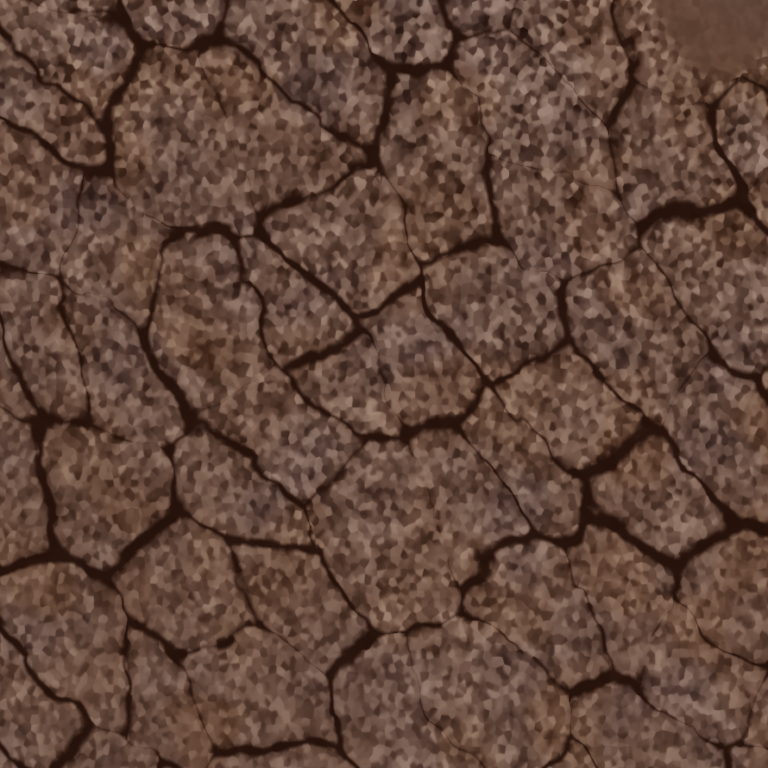
Reproduce this texture procedurally as a WebGL 1 fragment shader.

```glsl
precision highp float;
// Dry, grainy brown earth split into slanted plates by dark, ragged cracks.

uniform vec2 u_resolution;

const vec3 CRACK_COLOR = vec3(0.14, 0.065, 0.037);
const vec3 SOIL_COLOR = vec3(0.40, 0.29, 0.24);
const vec3 DUST_COLOR = vec3(0.56, 0.45, 0.39);
const float SOIL_TONE = 0.61;

vec2 hash2(vec2 p) {
  return fract(sin(vec2(dot(p, vec2(127.1, 311.7)),
                        dot(p, vec2(269.5, 183.3)))) * 43758.5);
}

// Cellular noise with softly blended cells, 0 to 1.
float softCells(vec2 p) {
  vec2 cell = floor(p);
  float total = 0.0;
  float weights = 0.0;
  for (int y = -1; y <= 1; y++) {
    for (int x = -1; x <= 1; x++) {
      vec2 id = cell + vec2(float(x), float(y));
      vec2 offset = id + hash2(id) - p;
      float weight = exp(-7.0 * dot(offset, offset));
      total += weight * hash2(id + 41.3).x;
      weights += weight;
    }
  }
  return total / weights;
}

vec2 platePoint(vec2 id) {
  return id + 0.5 + 0.8 * (hash2(id + 7.0) - 0.5);
}

// Signed distance to the cracks in cell units; each edge has its own width.
float crackDistance(vec2 p, float thin, float wide) {
  vec2 cell = floor(p);
  vec2 nearestId = cell;
  float nearest = 100.0;
  for (int y = -1; y <= 1; y++) {
    for (int x = -1; x <= 1; x++) {
      vec2 id = cell + vec2(float(x), float(y));
      vec2 offset = platePoint(id) - p;
      float squared = dot(offset, offset);
      if (squared < nearest) {
        nearest = squared;
        nearestId = id;
      }
    }
  }

  // A smooth minimum over the edges opens up the junctions.
  const float SHARPNESS = 32.0;
  vec2 home = platePoint(nearestId);
  float sum = 0.00001;
  for (int y = -2; y <= 2; y++) {
    for (int x = -2; x <= 2; x++) {
      if (x == 0 && y == 0) continue;
      vec2 id = nearestId + vec2(float(x), float(y));
      vec2 other = platePoint(id);
      float edge = dot(0.5 * (home + other) - p, normalize(other - home));
      float halfWidth = mix(thin, wide, hash2(id + nearestId).x);
      sum += exp(-SHARPNESS * (edge - halfWidth));
    }
  }
  return -log(sum) / SHARPNESS;
}

// Rotates and stretches so that plates run from upper left to lower right.
vec2 slant(vec2 p) {
  return vec2(dot(p, vec2(0.8, 0.6)) * 8.3, dot(p, vec2(0.6, -0.8)) * 5.4);
}

vec2 warp(vec2 p, float frequency, float amount) {
  vec2 q = p * frequency;
  return amount * (vec2(softCells(q), softCells(q + 19.7)) - 0.5);
}

vec3 toneColor(float tone) {
  vec3 shade = mix(CRACK_COLOR, SOIL_COLOR, clamp(tone / SOIL_TONE, 0.0, 1.0));
  float dust = clamp((tone - SOIL_TONE) / (1.0 - SOIL_TONE), 0.0, 1.4);
  return shade + (DUST_COLOR - SOIL_COLOR) * dust;
}

void main() {
  vec2 uv = gl_FragCoord.xy / u_resolution.y;

  // Grain: fine crumbs, coarser lumps and broad patches.
  float crumbs = softCells(uv * vec2(122.0, 104.0));
  float lumps = softCells(uv * 54.0 + 5.0);
  float patches = softCells(uv * 6.0 + 3.0);

  // One smooth, bare spot in the upper right corner.
  vec2 fromSpot = (uv - vec2(0.95, 1.0)) * vec2(1.0, 1.1);
  float bare = 1.0 - smoothstep(0.08, 0.12, length(fromSpot) + 0.04 * (lumps - 0.5));

  float contrast = mix(0.78, 1.22, uv.y) * mix(0.85, 1.15, patches);
  contrast *= mix(1.0, 0.15, bare);
  float grain = 0.72 * (crumbs - 0.5) + 0.34 * (lumps - 0.5);
  float tone = 0.64 + contrast * grain + 0.08 * (patches - 0.5) - 0.08 * bare;

  // Cracks: bent on a broad scale, ragged on a fine one.
  vec2 bent = uv + warp(uv, 9.0, 0.035) + warp(uv, 30.0, 0.014);
  float distanceToCrack = crackDistance(slant(bent), -0.016, 0.044);
  distanceToCrack += 0.03 * (lumps - 0.5) + 0.015 * (crumbs - 0.5);
  distanceToCrack += 0.3 * bare;
  float ground = smoothstep(-0.02, 0.03, distanceToCrack);
  float rim = smoothstep(0.0, 0.09, distanceToCrack);
  tone = mix(0.05 * lumps, tone * mix(0.9, 1.0, rim), ground);

  // Warm and cool drift across the soil.
  vec3 drift = vec3(0.012, 0.0, -0.016) * (softCells(uv * 14.0 + 8.0) - 0.5) * 2.0;
  gl_FragColor = vec4(toneColor(tone) + drift * ground, 1.0);
}
```
